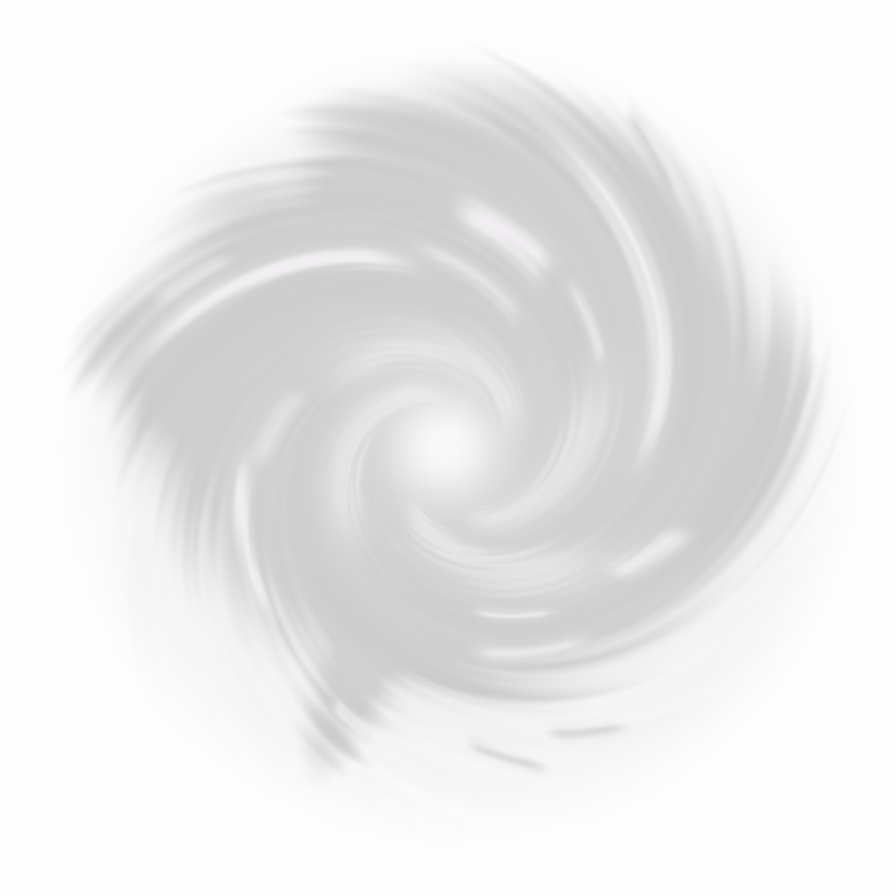
Reproduce this background procedurally as a Shadertoy shader.

```glsl
// A pale spiral of grey cloud on white: a soft disc, a ragged grey body, and a white core.
// Gradient noise is sampled in log-spiral coordinates so that it stretches along the arms;
// light wisps and dark flecks are tapered spiral arcs laid over it.

const float PI = 3.14159265;
const vec2 SPIRAL_CENTER = vec2(0.495, 0.495);
const vec2 CORE_OFFSET = vec2(0.002, 0.007);
const vec2 DISC_CENTER = vec2(0.512, 0.5);
const float DISC_RADIUS = 0.47;
const float ARM_PITCH = 0.42;      // growth of ln(radius) per radian
const float BODY_RADIUS = 0.337;
const float BODY_SWAY = 0.062;     // how far the body leans to the top right
const float EDGE_SOFTNESS = 0.045;

const vec3 WHITE = vec3(0.995);
const vec3 HAZE = vec3(0.948);
const vec3 CLOUD = vec3(0.808);
const vec3 FLECK = vec3(0.81);
const vec3 WISP = vec3(0.945, 0.935, 0.945);
const vec3 ARM_LIGHT = vec3(0.915);

// Lobes of the body edge: angle, angular width, height
const vec3 LOBES[4] = vec3[4](
    vec3(0.08, 0.35, 0.035), vec3(2.84, 0.20, 0.055),
    vec3(4.34, 0.13, 0.080), vec3(2.08, 0.14, -0.035));

// Arcs: middle angle, half sweep, middle radius, pitch
const vec4 WISPS[12] = vec4[12](
    vec4(2.29, 0.58, 0.274, 0.47), vec4(0.61, 0.70, 0.288, 0.41),
    vec4(3.54, 0.40, 0.242, 0.22), vec4(2.98, 0.26, 0.191, 0.40),
    vec4(1.28, 0.25, 0.252, 0.30), vec4(1.38, 0.34, 0.199, 0.46),
    vec4(0.72, 0.22, 0.219, 0.35), vec4(-0.47, 0.17, 0.255, 0.60),
    vec4(-1.17, 0.22, 0.198, 0.43), vec4(-1.16, 0.27, 0.242, 0.30),
    vec4(-1.90, 0.09, 0.319, 0.44), vec4(2.53, 0.14, 0.341, 0.45));
// Half width and strength of each wisp
const vec2 WISP_LOOK[12] = vec2[12](
    vec2(0.011, 1.0), vec2(0.013, 0.95), vec2(0.010, 0.95), vec2(0.013, 0.5),
    vec2(0.017, 1.0), vec2(0.009, 0.6), vec2(0.006, 0.65), vec2(0.013, 0.85),
    vec2(0.006, 0.8), vec2(0.008, 0.75), vec2(0.008, 0.75), vec2(0.009, 0.5));
const vec4 INNER_ARMS[4] = vec4[4](
    vec4(1.45, 1.20, 0.109, 0.24), vec4(-0.36, 0.90, 0.122, 0.51),
    vec4(2.80, 1.25, 0.093, 0.33), vec4(-1.36, 0.85, 0.119, 0.70));
const vec4 FLECKS[4] = vec4[4](
    vec4(-1.37, 0.12, 0.347, 0.57), vec4(-1.10, 0.12, 0.349, 0.40),
    vec4(0.09, 0.16, 0.392, 0.50), vec4(0.96, 0.12, 0.408, 0.50));

vec2 hashGradient(vec2 cell) {
    vec2 h = vec2(dot(cell, vec2(127.1, 311.7)), dot(cell, vec2(269.5, 183.3)));
    return 2.0 * fract(sin(h) * 43758.5) - 1.0;
}

float gradientNoise(vec2 p) {
    vec2 i = floor(p), f = fract(p);
    vec2 u = f * f * f * (f * (f * 6.0 - 15.0) + 10.0);
    vec2 e = vec2(1.0, 0.0);
    float low = mix(dot(hashGradient(i), f), dot(hashGradient(i + e), f - e), u.x);
    float high = mix(dot(hashGradient(i + e.yx), f - e.yx),
                     dot(hashGradient(i + 1.0), f - 1.0), u.x);
    return mix(low, high, u.y);
}

float angleBetween(float a, float b) {
    return mod(a - b + PI, 2.0 * PI) - PI;
}

// Soft spiral arc with tapered ends; polar holds angle and radius
float spiralArc(vec2 polar, vec4 arc, float halfWidth, float ragged) {
    float turn = angleBetween(polar.x, arc.x);
    float along = abs(turn) / arc.y;
    float across = (polar.y - arc.z * exp(arc.w * turn)) / halfWidth + ragged;
    return exp(-across * across) * (1.0 - smoothstep(0.55, 1.15, along));
}

void mainImage(out vec4 fragColor, in vec2 fragCoord) {
    vec2 p = (fragCoord - 0.5 * iResolution.xy) / min(iResolution.x, iResolution.y) + 0.5;
    vec2 q = p - SPIRAL_CENTER;
    float radius = max(length(q), 0.001);
    vec2 polar = vec2(atan(q.y, q.x), radius);

    // Noise drawn out along the arms
    float phase = polar.x - log(radius) / ARM_PITCH;
    vec2 flow = vec2(cos(phase), sin(phase));
    float broad = gradientNoise(flow * (3.5 + 1.2 * log(radius)) + 11.0);
    float fine = gradientNoise(flow * (13.0 + 2.5 * log(radius)) + 37.0);
    float strands = (0.65 * broad + 0.5 * fine) * smoothstep(0.02, 0.1, radius);

    // Faint outer disc
    float disc = 1.0 - smoothstep(0.36, DISC_RADIUS, length(p - DISC_CENTER));
    vec3 color = mix(WHITE, HAZE, disc * clamp(0.72 + 0.8 * strands, 0.0, 1.0));

    // Grey body with its trailing lobes
    float edge = BODY_RADIUS + BODY_SWAY * sin(polar.x + 0.26);
    for (int i = 0; i < 4; i++) {
        float offset = angleBetween(polar.x, LOBES[i].x) / LOBES[i].y;
        edge += LOBES[i].z * exp(-offset * offset);
    }
    float body = 1.0 - smoothstep(edge - EDGE_SOFTNESS, edge + EDGE_SOFTNESS, radius + 0.09 * strands);
    vec3 cloud = CLOUD + 0.035 * max(strands, -0.25) + 0.045 * exp(-radius * radius / 0.016);
    color = mix(color, cloud, body);

    // Inner arms, wisps and flecks
    float ragged = 1.1 * fine;
    for (int i = 0; i < 4; i++) {
        color = mix(color, ARM_LIGHT, 0.8 * spiralArc(polar, INNER_ARMS[i], 0.17 * radius, ragged));
        color = mix(color, FLECK, 0.7 * spiralArc(polar, FLECKS[i], 0.008, ragged));
    }
    for (int i = 0; i < 12; i++) {
        float wisp = spiralArc(polar, WISPS[i], WISP_LOOK[i].x, ragged);
        color = mix(color, WISP, WISP_LOOK[i].y * wisp);
    }

    // White core
    float coreDistance = length(q - CORE_OFFSET) / 0.055;
    color = mix(color, vec3(0.975), exp(-pow(coreDistance, 2.4)));
    fragColor = vec4(color, 1.0);
}
```
